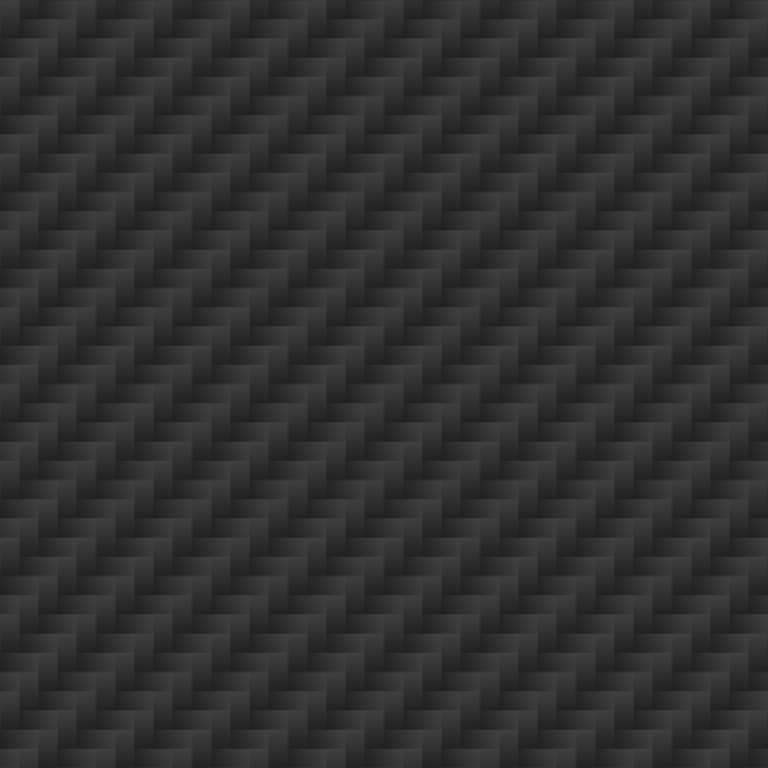
A three.js fragment shader for this texture:

```glsl
// Dark carbon fibre cloth in a two-over-two twill weave.
// Each cell of a 40 x 40 grid shows an upright or a level strand, chosen by its
// diagonal index modulo 4; every strand is two cells long and shaded along its length.
varying vec2 vUv;

const float REPEATS = 10.0;           // weave repeats across and down
const float CELLS_PER_REPEAT = 4.0;
const float STRAND_LENGTH = 2.0;      // in cells
const float EDGE_SOFTNESS = 0.08;     // in cells
const int TAPS = 3;                   // smoothing samples per axis

const vec3 SHADOW = vec3(0.122);
const vec3 SHEEN = vec3(0.250);

// Upright strand: bright at its top, dark where it dives under.
float uprightLight(float along) {
  return mix(0.98, 0.06, along);
}

// Level strand: brightens to the right and falls off towards its lower edge.
float levelLight(float along, float across) {
  return mix(0.12, 0.96, along) + mix(0.10, -0.14, across);
}

// Weave colour at a point in cells, with y running downwards.
vec3 weave(vec2 p) {
  vec2 cell = floor(p);
  vec2 local = p - cell;
  float phase = mod(cell.x + cell.y, CELLS_PER_REPEAT);
  float light = phase < STRAND_LENGTH
    ? uprightLight((phase + local.y) / STRAND_LENGTH)
    : levelLight((phase - STRAND_LENGTH + local.x) / STRAND_LENGTH, local.y);
  return mix(SHADOW, SHEEN, clamp(light, 0.0, 1.0));
}

// Average of a small square of samples, which softens the strand edges.
vec3 smoothWeave(vec2 p, float width) {
  vec3 sum = vec3(0.0);
  for (int i = 0; i < TAPS; i++) {
    for (int j = 0; j < TAPS; j++) {
      vec2 offset = (vec2(float(i), float(j)) + 0.5) / float(TAPS) - 0.5;
      sum += weave(p + offset * width);
    }
  }
  return sum / float(TAPS * TAPS);
}

void main() {
  vec2 p = vec2(vUv.x, 1.0 - vUv.y) * REPEATS * CELLS_PER_REPEAT;
  gl_FragColor = vec4(smoothWeave(p, EDGE_SOFTNESS), 1.0);
}
```
